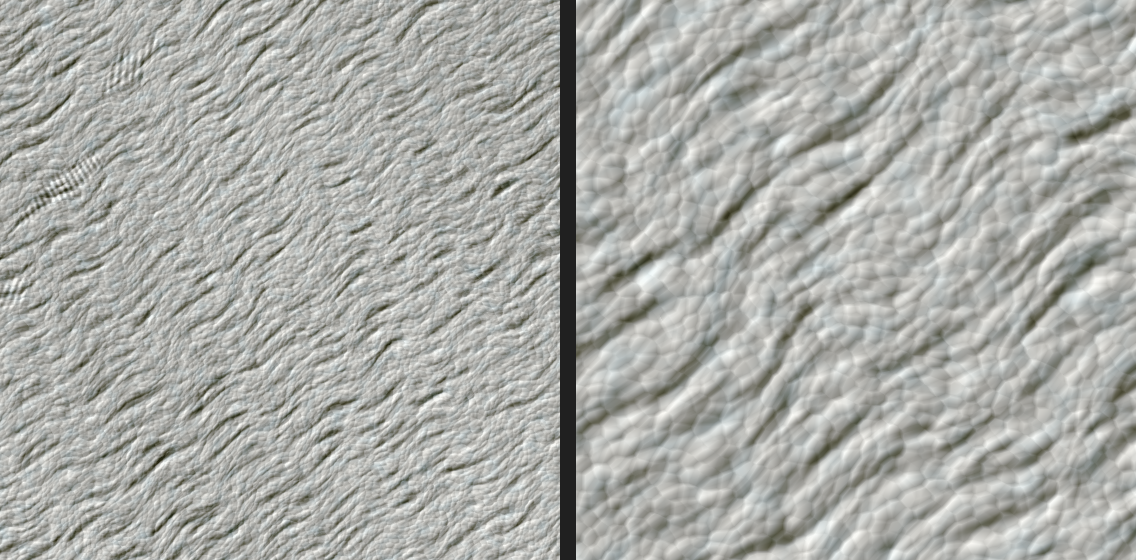
Left, the full canvas; right, a detail of the centre.
Write a WebGL 2 fragment shader that draws this texture.

```glsl
#version 300 es
precision highp float;

uniform vec2 u_resolution;
out vec4 fragColor;

// Tunable values, lengths as fractions of the canvas
const float RIPPLE_ANGLE = 0.6;
const vec2 CREASE_CELL = vec2(0.098, 0.034);
const vec2 FACET_CELL = vec2(0.042, 0.017);
const vec2 PEBBLE_CELL = vec2(0.019, 0.0125);
const vec2 GRAIN_CELL = vec2(0.0085, 0.0066);
const float CREASE_DEPTH = 0.40;
const float CREASE_GLOW = 0.13;
const float FACET_RELIEF = 0.20;
const float PEBBLE_RELIEF = 0.21;
const float GRAIN_RELIEF = 0.24;
const float HATCH_PERIOD = 0.0125;
const float HATCH_DEPTH = 0.13;
const float BASE_LIGHT = 0.705;
const float TINT_AMOUNT = 0.035;

vec2 hash2(vec2 p) {
    vec3 h = fract(vec3(p.xyx) * vec3(0.1031, 0.1030, 0.0973));
    h += dot(h, h.yzx + 33.33);
    return fract((h.xx + h.yz) * h.zy);
}

vec2 rotate(vec2 p, float angle) {
    float c = cos(angle), s = sin(angle);
    return vec2(c * p.x + s * p.y, c * p.y - s * p.x);
}

// Rounded bumps: one dome around each scattered cell point
float domes(vec2 p) {
    vec2 cell = floor(p);
    float nearest = 4.0;
    for (int j = -1; j <= 1; j++) {
        for (int i = -1; i <= 1; i++) {
            vec2 id = cell + vec2(i, j);
            vec2 d = id + hash2(id) - p;
            nearest = min(nearest, dot(d, d));
        }
    }
    return 1.0 - nearest;
}

// Bumps lit from the upper side of the ripples
float litDomes(vec2 p) {
    return domes(p) - domes(p + vec2(-0.12, 0.42));
}

// Scattered short creases: x is the shadow, y the lit slope below it
vec2 creases(vec2 p) {
    vec2 cell = floor(p);
    vec2 total = vec2(0.0);
    for (int j = -1; j <= 1; j++) {
        for (int i = -1; i <= 1; i++) {
            vec2 id = cell + vec2(i, j);
            vec2 place = hash2(id + 17.0);
            vec2 shape = hash2(id + 71.0);
            vec2 d = p - id - 0.5 - 0.8 * (place - 0.5);
            float halfLength = mix(0.35, 0.75, shape.x);
            float bend = (place.x - 0.5) * 0.8;
            d.y -= (shape.y - 0.5) * 0.9 * d.x + bend * d.x * d.x;
            float taper = 1.0 - smoothstep(0.35, 1.0, abs(d.x) / halfLength);
            float strength = taper * mix(0.25, 1.0, fract(place.y * 7.0 + shape.x));
            float width = d.y > 0.0 ? 0.19 : 0.085;
            float shadow = exp(-d.y * d.y / (width * width));
            float slope = (d.y + 0.26) / 0.17;
            total += strength * vec2(shadow, exp(-slope * slope));
        }
    }
    return min(total, vec2(1.15));
}

// Layered sines that bend the ripple lines
vec2 sway(vec2 p) {
    vec2 w = 0.012 * sin(p.yx * vec2(9.0, 7.0) + vec2(1.3, 0.4));
    w += 0.0040 * sin(p.yx * vec2(31.0, 37.0) + p.xy * 17.0 + vec2(2.1, 4.0));
    w += 0.0016 * sin(p.yx * vec2(93.0, 101.0) - p.xy * 41.0);
    return w;
}

// Broken band of fine steep stripes across the upper left
float hatching(vec2 p) {
    vec2 d = p - vec2(0.0, 0.47);
    float across = d.x * 0.86 - d.y * 0.51 + 0.014 * sin(p.y * 23.0);
    float band = 1.0 - smoothstep(0.012, 0.042, abs(across));
    float patches = smoothstep(-0.1, 0.6, sin(p.y * 29.0 + 1.2) + 0.4 * sin(p.x * 47.0));
    float extent = smoothstep(0.40, 0.47, p.y) * (1.0 - smoothstep(0.92, 0.98, p.y));
    float lean = mix(0.40, 0.12, smoothstep(0.5, 0.85, p.y));
    float stripe = sin(6.28318 * (p.x - lean * p.y) / HATCH_PERIOD);
    return stripe * band * patches * extent;
}

void main() {
    vec2 p = gl_FragCoord.xy / min(u_resolution.x, u_resolution.y);
    vec2 q = rotate(p, RIPPLE_ANGLE) + sway(p) + 3.0;

    // Fine stone relief
    float pebbles = litDomes(q / PEBBLE_CELL);
    float light = BASE_LIGHT + PEBBLE_RELIEF * pebbles;
    light += GRAIN_RELIEF * litDomes(q / GRAIN_CELL + 40.0);
    light += FACET_RELIEF * litDomes(q / FACET_CELL + 9.0);

    // Large and small creases with slightly ragged edges
    vec2 ragged = q + vec2(0.0, 0.0022 * pebbles);
    vec2 fold = creases(ragged / CREASE_CELL);
    fold += 0.5 * creases(ragged / (CREASE_CELL * 0.62) + 23.0);
    float vigour = 0.95 + 0.15 * sin(p.x * 5.0 - p.y * 7.0 + 1.0) - 0.18 * p.x * p.y;
    light += vigour * (CREASE_GLOW * fold.y - CREASE_DEPTH * fold.x);

    // Stripes and broad tone
    light += HATCH_DEPTH * hatching(p);
    light += 0.018 * sin(p.x * 6.0 + p.y * 4.0 + 2.0) + 0.03 * (0.5 - p.y);
    light = clamp(light, 0.14, 0.97);

    // Cool grey with olive shadows and faint mineral tints
    vec3 colour = vec3(light, light + 0.008, light - 0.004);
    colour.b -= 0.065 * (1.0 - smoothstep(0.25, 0.62, light));
    float mineral = domes(q / PEBBLE_CELL * 0.8 + 60.0) - 0.72;
    colour += TINT_AMOUNT * mineral * vec3(1.0, -0.2, -0.9);
    fragColor = vec4(clamp(colour, 0.0, 1.0), 1.0);
}
```
